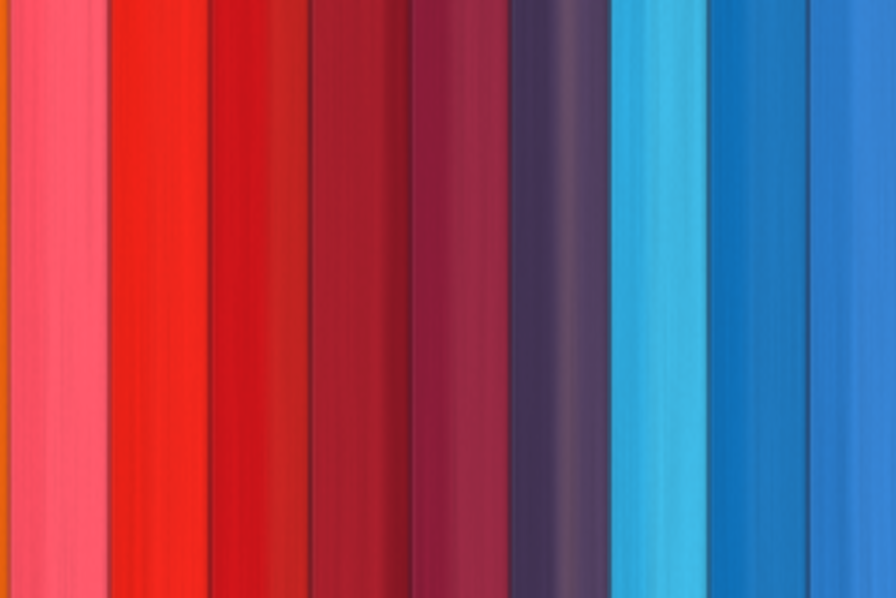
Reproduce this pattern procedurally as a WebGL 1 fragment shader.

```glsl
precision highp float;
// A row of upright coloured pencils, seen close up and running off both sides.
// Each barrel blends two painted facets, with a soft dark seam and faint glint
// at its left edge; stretched value noise adds lengthwise streaks and grain.

uniform vec2 u_resolution;

const float PI = 3.14159;
const float PITCH = 0.1114;         // barrel width, in canvas widths
const float FIRST_EDGE = 0.0098;    // left edge of the first full barrel
const float EDGE_DRIFT = 0.0022;    // bow in the spacing of the barrels
const float FACET_BLUR = 0.10;      // softness of the facet ridge, in barrels
const float SEAM_WIDTH = 0.0042;    // half width of the dark seam
const float SEAM_GAIN = 0.72;
const float SHADE_WIDTH = 0.0100;   // reach of the soft shade beside a seam
const float SHADE_GAIN = 0.10;
const float GLINT_OFFSET = 0.0046;  // glint distance from the seam
const float GLINT_WIDTH = 0.0026;
const float GLINT_GAIN = 0.035;
const float STREAK_GAIN = 0.060;
const float GRAIN_GAIN = 0.018;
const vec3 SEAM_TINT = vec3(0.17, 0.09, 0.15);
const vec3 WARM_STREAK = vec3(0.44, 0.32, 0.39);

float hash(vec2 p) {
  return fract(sin(dot(p, vec2(127.1, 311.7))) * 43758.5453);
}

float noise(vec2 p) {
  vec2 i = floor(p);
  vec2 f = fract(p);
  f = f * f * (3.0 - 2.0 * f);
  float low = mix(hash(i), hash(i + vec2(1.0, 0.0)), f.x);
  float high = mix(hash(i + vec2(0.0, 1.0)), hash(i + vec2(1.0, 1.0)), f.x);
  return mix(low, high, f.y);
}

// Facet paints: left.a is the ridge position, right.a the seam strength
// at the right edge of the barrel.
void barrelPaint(float id, out vec4 left, out vec4 right) {
  if (id < -0.5) {         // orange
    left = vec4(0.95, 0.38, 0.05, 0.50);
    right = vec4(0.96, 0.40, 0.06, 0.22);
  } else if (id < 0.5) {   // pink
    left = vec4(0.98, 0.31, 0.38, 0.36);
    right = vec4(1.00, 0.35, 0.42, 0.34);
  } else if (id < 1.5) {   // scarlet
    left = vec4(0.91, 0.13, 0.09, 0.38);
    right = vec4(0.94, 0.15, 0.11, 0.40);
  } else if (id < 2.5) {   // red
    left = vec4(0.80, 0.08, 0.10, 0.58);
    right = vec4(0.77, 0.14, 0.13, 0.50);
  } else if (id < 3.5) {   // crimson
    left = vec4(0.65, 0.12, 0.17, 0.76);
    right = vec4(0.54, 0.09, 0.14, 0.34);
  } else if (id < 4.5) {   // wine
    left = vec4(0.54, 0.11, 0.22, 0.40);
    right = vec4(0.59, 0.16, 0.26, 0.42);
  } else if (id < 5.5) {   // violet
    left = vec4(0.26, 0.20, 0.33, 0.45);
    right = vec4(0.32, 0.25, 0.38, 0.40);
  } else if (id < 6.5) {   // sky
    left = vec4(0.18, 0.66, 0.86, 0.38);
    right = vec4(0.24, 0.71, 0.88, 0.44);
  } else if (id < 7.5) {   // blue
    left = vec4(0.06, 0.44, 0.72, 0.38);
    right = vec4(0.12, 0.47, 0.74, 0.48);
  } else {                 // cornflower
    left = vec4(0.16, 0.47, 0.77, 0.45);
    right = vec4(0.21, 0.51, 0.82, 0.48);
  }
}

// Soft line of the given half width, never thinner than a pixel.
float line(float dist, float halfWidth, float pixel) {
  return 1.0 - smoothstep(0.0, halfWidth + pixel, abs(dist));
}

void main() {
  vec2 p = gl_FragCoord.xy / u_resolution.x;
  float pixel = 1.0 / u_resolution.x;
  float cell = (p.x - EDGE_DRIFT * sin(PI * p.x) - FIRST_EDGE) / PITCH;
  float id = floor(cell);
  float across = fract(cell);

  vec4 left, right, nextLeft, nextRight, lastLeft, lastRight;
  barrelPaint(id, left, right);
  barrelPaint(id + 1.0, nextLeft, nextRight);
  barrelPaint(id - 1.0, lastLeft, lastRight);

  // Facets meeting at a ridge
  float ridge = smoothstep(left.a - FACET_BLUR, left.a + FACET_BLUR, across);
  vec3 color = mix(left.rgb, right.rgb, ridge);

  // Warm reflection on the violet barrel
  float violet = 1.0 - step(0.5, abs(id - 5.0));
  color = mix(color, WARM_STREAK, 0.5 * violet * line(across - 0.59, 0.17, 0.0));

  // Signed distance to the nearest seam; positive on its right
  float rightHalf = step(0.5, across);
  float fromSeam = (across - rightHalf) * PITCH;
  float strength = mix(lastRight.a, right.a, rightHalf);

  // Neighbouring paints bleed together across the seam
  vec3 neighbour = mix(lastRight.rgb, nextLeft.rgb, rightHalf);
  color = mix(color, neighbour, 0.5 * line(fromSeam, 0.0030, pixel));

  // Uneven lengthwise fibres and fine grain
  float streak = noise(vec2(p.x * 130.0, p.y * 1.5))
               + 0.6 * noise(vec2(p.x * 260.0, p.y * 7.0)) - 0.8;
  float grain = noise(p * vec2(240.0, 150.0)) - 0.5;
  color *= 1.0 + STREAK_GAIN * streak + GRAIN_GAIN * grain;

  // Shade, seam and glint, fading unevenly along the barrel
  float wear = 0.85 + 0.3 * noise(vec2(floor(cell + 0.5) * 7.0, p.y * 9.0));
  float seam = SEAM_GAIN * wear * strength * line(fromSeam, SEAM_WIDTH, pixel);
  color *= 1.0 - SHADE_GAIN * line(fromSeam, SHADE_WIDTH, pixel);
  color = mix(color, SEAM_TINT, seam);
  color += GLINT_GAIN * line(fromSeam - GLINT_OFFSET, GLINT_WIDTH, pixel);

  gl_FragColor = vec4(clamp(color, 0.0, 1.0), 1.0);
}
```
